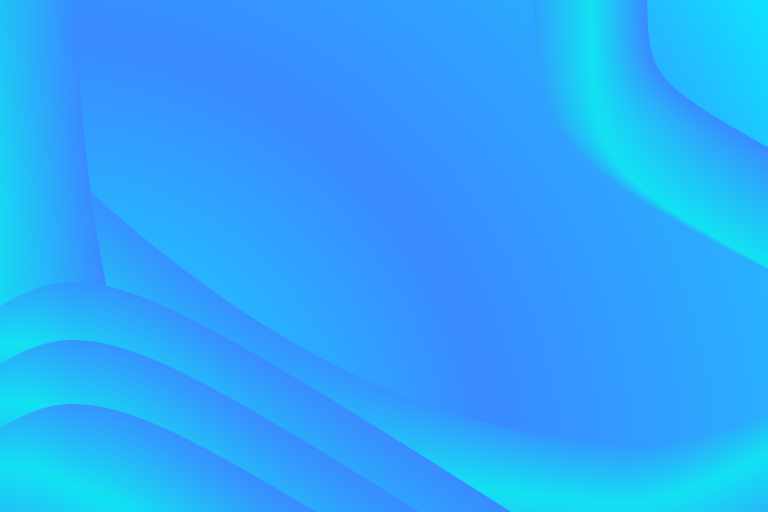
This background is drawn by a Shadertoy shader. Its source:

```glsl
// Layered blue-to-cyan paper waves: a soft arc of light behind a swoop, a side
// panel, three nested hills and a bent ribbon. Every edge is a plain curve
// formula, and each layer is shaded by its depth behind that edge.

#define DEEP vec3(0.225, 0.545, 1.0)
#define SKY vec3(0.16, 0.69, 1.0)
#define CYAN vec3(0.07, 0.885, 0.95)
#define AQUA vec3(0.05, 0.89, 1.0)
#define ARC_CENTER vec2(0.059, 0.023)
#define ARC_RADIUS 0.908
#define HILL_COUNT 3
#define HILL_PEAK_X 0.1406
#define HILL_ROUND 0.1875
#define HILL_SLOPE 0.65

// Antialiased coverage, positive inside
float cover(float d) {
    return clamp(d / max(fwidth(d), 1e-5) + 0.5, 0.0, 1.0);
}

// Shade from deep blue to cyan, folding back once past full cyan
vec3 shade(float t) {
    t = t > 1.0 ? 1.0 - 0.6 * (t - 1.0) : t;
    return mix(DEEP, CYAN, clamp(t, 0.0, 1.0));
}

// Straight line that bends smoothly to a slope after the knee
float bend(float v, float start, float slope, float knee, float softness) {
    return start + slope * softness * log(1.0 + exp((v - knee) / softness));
}

// Deep arc fading to sky on both sides
vec3 backdrop(vec2 p) {
    float d = length(p - ARC_CENTER) - ARC_RADIUS;
    float t = d > 0.0 ? d / 0.55 : -d / 0.32;
    t = sqrt(t * t + 0.003) - 0.055;
    return mix(DEEP, SKY, clamp(t, 0.0, 1.0));
}

// Long valley curve along the bottom
vec3 addSwoop(vec3 col, vec2 p) {
    float x = p.x - 1.25;
    float rise = max(x, 0.0);
    float depth = 0.136 + 0.425 * x * x + 0.5 * rise * rise - p.y;
    float glow = mix(0.42, 1.0, smoothstep(0.45, 1.1, p.x));
    float t = 0.06 + 0.08 * smoothstep(0.5, 1.0, p.x)
            + 0.28 * smoothstep(1.2, 1.5, p.x) + glow * depth / 0.14;
    return mix(col, shade(t), cover(depth));
}

// Upright panel on the left
vec3 addPanel(vec3 col, vec2 p) {
    float v = 1.0 - p.y;
    float edge = 0.152 + 0.18 * v * v;
    float t = (1.0 - p.x / edge) * mix(0.66, 0.9, smoothstep(0.0, 0.5, v));
    return mix(col, shade(t), cover(edge - p.x));
}

// Nested hills, each a skewed hyperbola
vec3 addHills(vec3 col, vec2 p) {
    float x = p.x - HILL_PEAK_X;
    float fall = HILL_SLOPE * (sqrt(x * x + HILL_ROUND * HILL_ROUND) - HILL_ROUND);
    fall *= x < 0.0 ? 1.55 : 1.0;
    float leftGlow = 0.4 * max(-x, 0.0) / HILL_PEAK_X;
    for (int i = 0; i < HILL_COUNT; i++) {
        float k = float(i);
        float depth = 0.449 - 0.107 * k - 0.006 * k * k - fall - p.y;
        float start = 0.12 * (1.0 - smoothstep(0.1, 0.6, p.x));
        float t = start + leftGlow + depth / 0.155 * exp(-1.2 * p.x);
        col = mix(col, shade(t), cover(depth));
    }
    return col;
}

// Bent ribbon with a cyan crest, and the bright corner behind it
vec3 addRibbon(vec3 col, vec2 p) {
    float v = 1.0 - p.y;
    float outer = bend(v, 1.041, 2.05, 0.3086, 0.0684);
    float crest = bend(v, 1.156, 1.9, 0.342, 0.0547);
    float inner = bend(v, 1.2637, 1.8, 0.157, 0.0313);
    float climb = (p.x - outer) / max(crest - outer, 0.01);
    float drop = (p.x - crest) / max(inner - crest, 0.01);
    float t = p.x < crest ? mix(0.26, 1.0, climb) : 1.0 - drop;
    col = mix(col, shade(min(t, 1.0)), cover(p.x - outer));

    float light = 0.25 + 3.2 * (p.x - 1.27) - 1.8 * v;
    vec3 corner = mix(SKY, AQUA, clamp(light, 0.0, 1.0));
    return mix(col, corner, cover(p.x - inner));
}

void mainImage(out vec4 fragColor, in vec2 fragCoord) {
    vec2 p = fragCoord / iResolution.xy * vec2(1.5, 1.0);
    vec3 col = backdrop(p);
    col = addSwoop(col, p);
    col = addPanel(col, p);
    col = addHills(col, p);
    col = addRibbon(col, p);
    fragColor = vec4(col, 1.0);
}
```
